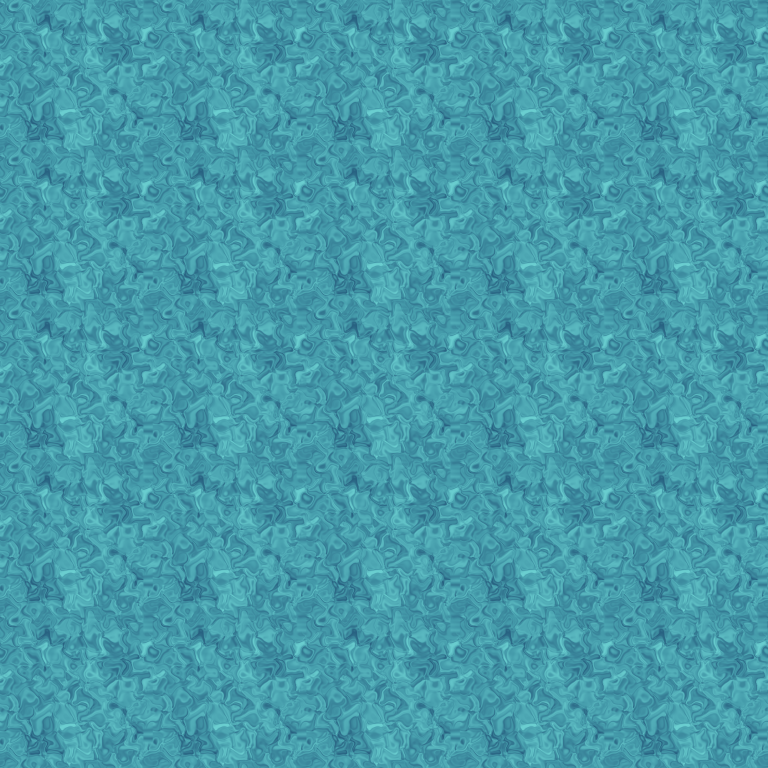
Write a WebGL 2 fragment shader that draws this texture.

```glsl
#version 300 es
precision highp float;
// Rippled turquoise water: one swirling marbled tile repeated five by five.

uniform vec2 u_resolution;
out vec4 fragColor;

const float REPEATS = 5.0;
const vec3 DEEP = vec3(0.20, 0.47, 0.57);
const vec3 MIDDLE = vec3(0.27, 0.61, 0.67);
const vec3 PALE = vec3(0.35, 0.72, 0.75);

// Integer hash giving a unit gradient for a lattice point
vec2 hashGradient(vec2 cell, uint seed) {
    uvec2 h = uvec2(cell) * uvec2(1597u, 3571u) + seed * uvec2(7919u, 6007u);
    for (int i = 0; i < 3; i++) {
        h = h * 1664525u + 10139u;
        h.x += h.y * 1664525u;
        h.y += h.x * 1664525u;
        h ^= h >> 16u;
    }
    return normalize(vec2(h & 65535u) / 32767.5 - 1.0 + 1e-4);
}

float corner(vec2 cell, vec2 offset, vec2 local, vec2 period, uint seed) {
    return dot(hashGradient(mod(cell + offset, period), seed), local - offset);
}

// Gradient noise that wraps after a whole number of cells
float wrapNoise(vec2 p, vec2 period, uint seed) {
    vec2 cell = floor(p);
    vec2 f = p - cell;
    vec2 s = f * f * f * (f * (f * 6.0 - 15.0) + 10.0);
    float low = mix(corner(cell, vec2(0, 0), f, period, seed),
                    corner(cell, vec2(1, 0), f, period, seed), s.x);
    float high = mix(corner(cell, vec2(0, 1), f, period, seed),
                     corner(cell, vec2(1, 1), f, period, seed), s.x);
    return mix(low, high, s.y);
}

float tileNoise(vec2 p, vec2 cells, uint seed) {
    return wrapNoise(p * cells, cells, seed);
}

// Push the coordinates around so that the noise folds into curls
vec2 swirl(vec2 p, float cells, float amount, uint seed) {
    return p + amount * vec2(tileNoise(p, vec2(cells), seed),
                             tileNoise(p, vec2(cells), seed + 1u));
}

// Soft patch whose distance wraps round the tile
float patchAt(vec2 p, vec2 center, float radius) {
    vec2 d = fract(p - center + 0.5) - 0.5;
    return exp(-dot(d, d) / (radius * radius));
}

// Curled strands, leaning from upper left to lower right
float strands(vec2 tile) {
    vec2 p = swirl(swirl(tile, 11.0, 0.12, 11u), 19.0, 0.055, 13u);
    vec2 slanted = vec2(p.x + p.y, p.x - p.y);
    float broad = tileNoise(slanted, vec2(9.0, 4.0), 15u);
    float medium = tileNoise(slanted, vec2(14.0, 8.0), 16u);
    float fine = tileNoise(p, vec2(29.0), 17u);
    float contour = sin(13.0 * broad + 8.0 * medium);
    return 0.5 + 0.65 * broad + 0.65 * medium + 0.60 * fine + 0.19 * contour;
}

// Smeared bands along the right and upper sides of each tile
float smearMask(vec2 tile) {
    float column = smoothstep(0.925, 0.94, tile.x) * smoothstep(1.0, 0.99, tile.x);
    float broken = smoothstep(-0.1, 0.15, tileNoise(tile, vec2(1.0, 7.0), 8u));
    float row = smoothstep(0.965, 0.98, tile.y) * smoothstep(1.0, 0.99, tile.y);
    float brokenRow = smoothstep(-0.1, 0.2, tileNoise(tile, vec2(6.0, 1.0), 10u));
    return max(column * broken, 0.7 * row * brokenRow);
}

float waterTone(vec2 tile) {
    float streaks = 0.46 + 0.9 * tileNoise(tile, vec2(3.0, 34.0), 9u);
    float tone = mix(strands(tile), streaks, smearMask(tile));
    tone -= 0.30 * patchAt(tile, vec2(0.18, 0.24), 0.13);
    tone -= 0.12 * patchAt(tile, vec2(0.86, 0.82), 0.15);
    tone += 0.14 * patchAt(tile, vec2(0.67, 0.38), 0.17);
    return tone + 0.01;
}

vec3 waterColor(float tone) {
    float t = clamp(tone, -0.3, 1.4) * 2.0;
    return t < 1.0 ? mix(DEEP, MIDDLE, t) : mix(MIDDLE, PALE, t - 1.0);
}

void main() {
    // Four samples per pixel smooth the thin folds
    vec3 color = vec3(0.0);
    for (int i = 0; i < 4; i++) {
        vec2 offset = vec2(i % 2, i / 2) * 0.5 - 0.25;
        vec2 uv = (gl_FragCoord.xy + offset) / u_resolution;
        color += waterColor(waterTone(fract(uv * REPEATS)));
    }
    fragColor = vec4(color / 4.0, 1.0);
}
```
